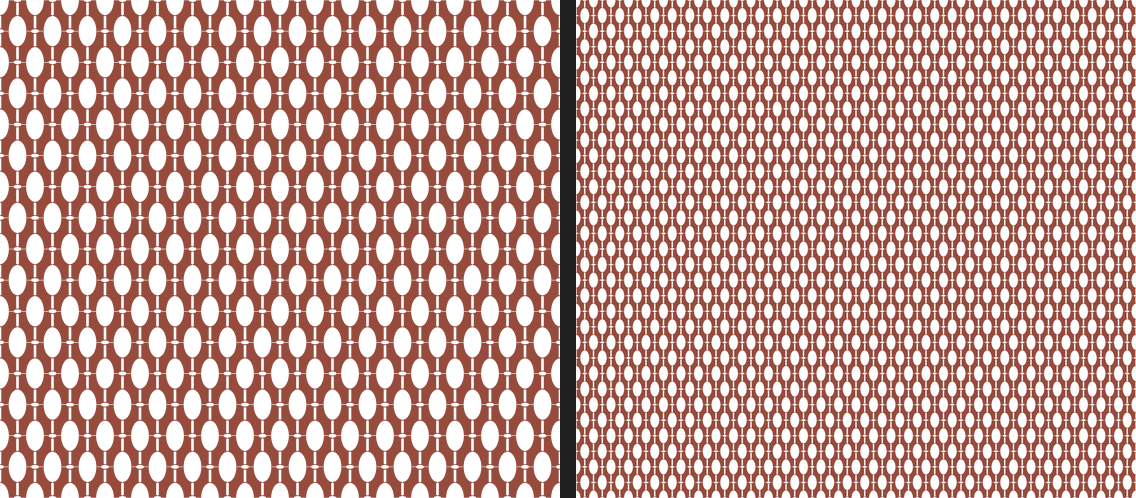
Left: one tile. Right: repeated 2 by 2.
This pattern is drawn by a WebGL 1 fragment shader. Its source:

```glsl
precision highp float;
// Staggered white ovals on brown, joined by bars, small knots and hairlines.

uniform vec2 u_resolution;

const float COLUMNS = 16.0;
const float ROW_PAIRS = 8.0;
const vec2 TILE = vec2(1.0, 1.78125);  // one column by two staggered rows

const vec3 BROWN = vec3(0.59, 0.295, 0.24);
const vec3 WHITE = vec3(1.0);

// Coverage of an ellipse centred at zero; p is in the positive quadrant.
float ellipse(vec2 p, vec2 radius, float pixel) {
  p = max(p, vec2(0.0001));
  float k = length(p / radius);
  float dist = k * (k - 1.0) / length(p / (radius * radius));
  return clamp(0.5 - dist / pixel, 0.0, 1.0);
}

// Box-filtered coverage of a band, correct below one pixel of width.
float band(float x, float halfWidth, float pixel) {
  return clamp((x + halfWidth) / pixel + 0.5, 0.0, 1.0)
       - clamp((x - halfWidth) / pixel + 0.5, 0.0, 1.0);
}

// One oval with the knot, bars and hairlines beside it.
float motif(vec2 p, float pixel) {
  vec2 fromKnot = abs(p - vec2(0.5 * TILE.x, 0.0));
  float oval = ellipse(p, vec2(0.253, 0.432), pixel);
  float knot = ellipse(fromKnot, vec2(0.113, 0.054), pixel);
  float bar = band(fromKnot.x, 0.037, pixel)
            * band(fromKnot.y - 0.256, 0.174, pixel);
  float hairline = max(band(p.y, 0.008, pixel), band(fromKnot.x, 0.008, pixel));
  return max(max(oval, knot), max(bar, hairline));
}

void main() {
  vec2 uv = gl_FragCoord.xy / u_resolution;
  float pixel = COLUMNS / u_resolution.x;

  // Fold each tile into the quadrant between two neighbouring ovals.
  vec2 p = uv * vec2(COLUMNS, ROW_PAIRS) * TILE;
  vec2 quadrant = abs(mod(p + 0.5 * TILE, TILE) - 0.5 * TILE);

  float ink = max(motif(quadrant, pixel), motif(0.5 * TILE - quadrant, pixel));
  gl_FragColor = vec4(mix(BROWN, WHITE, ink), 1.0);
}
```
